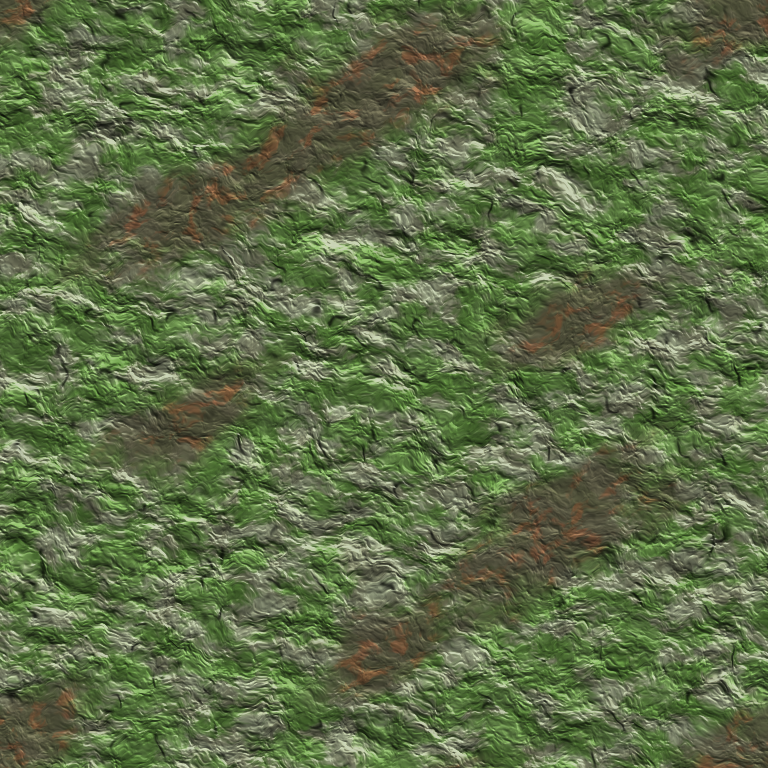
Reproduce this texture procedurally as a Shadertoy shader.

```glsl
const vec3 MOSS_DARK = vec3(0.26, 0.38, 0.17);
const vec3 MOSS_LIGHT = vec3(0.36, 0.48, 0.26);
const vec3 STONE_DARK = vec3(0.37, 0.38, 0.30);
const vec3 STONE_LIGHT = vec3(0.50, 0.53, 0.43);
const vec3 GLINT = vec3(0.80, 0.84, 0.73);
const vec3 SOIL = vec3(0.30, 0.29, 0.22);
const vec3 RUST = vec3(0.43, 0.29, 0.20);
const vec2 LIGHT_DIR = vec2(0.36, 0.93);
const int PATCH_COUNT = 7;

// Hash and gradient noise
float hash(vec2 cell) {
    uvec2 q = uvec2(ivec2(cell)) * uvec2(1597334677u, 3812015801u);
    uint n = (q.x ^ q.y) * 1597334677u;
    n = (n ^ (n >> 15)) * 2246822519u;
    return float((n ^ (n >> 13)) >> 8) / 16777216.0;
}

float corner(vec2 cell, vec2 offset) {
    float angle = 6.2832 * hash(cell);
    return dot(vec2(cos(angle), sin(angle)), offset);
}

float noise(vec2 p) {
    vec2 i = floor(p), f = p - i, e = vec2(1.0, 0.0);
    vec2 u = f * f * f * (f * (f * 6.0 - 15.0) + 10.0);
    float low = mix(corner(i, f), corner(i + e.xy, f - e.xy), u.x);
    float high = mix(corner(i + e.yx, f - e.yx), corner(i + e.xx, f - e.xx), u.x);
    return mix(low, high, u.y);
}

vec2 rotate(vec2 p, float angle) {
    float c = cos(angle), s = sin(angle);
    return vec2(c * p.x + s * p.y, c * p.y - s * p.x);
}

float fbm(vec2 p, int octaves) {
    float sum = 0.0, amp = 1.0;
    for (int i = 0; i < octaves; i++) {
        sum += amp * noise(p);
        p = rotate(p, -0.08) * 2.03 + vec2(17.3, 9.1);
        amp *= 0.6;
    }
    return sum;
}

// Breaks up the layers of the rock without folding them
vec2 warp(vec2 p, float amount) {
    return p + amount * vec2(fbm(p * 9.0 + 3.7, 4), fbm(p * 9.0 + 41.2, 4));
}

// Sharp-ridged layers, stretched sideways with varying tilt
float rockHeight(vec2 p) {
    float sum = 0.0, amp = 0.5, freq = 8.0;
    for (int i = 0; i < 6; i++) {
        float tilt = 0.4 * sin(float(i) * 2.4 + 0.6) - 0.25;
        float n = noise(rotate(p, tilt) * freq * vec2(1.0, 1.55) + float(i) * 23.7);
        sum += amp * (n - 0.8 * abs(n));
        freq *= 1.87;
        amp *= 0.65;
    }
    return sum;
}

float relief(vec2 p, float stepSize) {
    return rockHeight(warp(p, 0.016)) - rockHeight(warp(p + LIGHT_DIR * stepSize, 0.016));
}

// Slanted, ragged patches of bare soil that wrap around the canvas
float soilMask(vec2 uv) {
    float ragged = 0.5 * fbm(rotate(uv, 0.5) * vec2(9.0, 18.0), 5);
    float mask = 0.0;
    for (int i = 0; i < PATCH_COUNT; i++) {
        float k = float(i);
        vec2 center = fract(vec2(0.73, 0.31) + k * vec2(0.7549, 0.5698));
        vec2 d = rotate(fract(uv - center + 0.5) - 0.5, 0.48 + 0.25 * (hash(vec2(k, 5.0)) - 0.5));
        vec2 radius = mix(vec2(0.11, 0.045), vec2(0.21, 0.075), hash(vec2(k, 9.0)));
        mask = max(mask, 1.0 - smoothstep(0.5, 1.3, length(d / radius) + ragged));
    }
    return mask;
}

void mainImage(out vec4 fragColor, in vec2 fragCoord) {
    vec2 uv = fragCoord / iResolution.y;
    vec2 bent = warp(uv, 0.016);
    vec2 layer = rotate(bent, -0.2);
    float slope = relief(uv, 0.002);
    float soil = soilMask(uv);

    // Moss and bare stone
    float cover = fbm(layer * vec2(15.0, 29.0) + 60.0, 5) + 0.35 * noise(uv * 5.0 + 30.0);
    float moss = smoothstep(-0.36, 0.28, cover + 0.03 - 1.8 * slope);
    float tone = smoothstep(-0.5, 0.5, fbm(layer * vec2(20.0, 38.0) + 90.0, 4));
    vec3 mossColor = mix(MOSS_DARK, MOSS_LIGHT, tone);
    vec3 stoneColor = mix(STONE_DARK, STONE_LIGHT, tone);
    vec3 color = mix(stoneColor, mossColor, moss);

    // Rusty clods in the soil
    float clods = smoothstep(0.0, 0.5, fbm(rotate(bent, 0.4) * vec2(24.0, 34.0) + 130.0, 4));
    vec3 soilColor = mix(SOIL, RUST, clods * smoothstep(0.3, 0.9, soil));
    color = mix(color, soilColor, 0.88 * soil);

    // Relief light, rough in some places and calm in others
    float rough = smoothstep(-0.45, 0.5, fbm(layer * vec2(14.0, 22.0) + 250.0, 3));
    float strength = mix(6.5, 15.0, rough) * mix(1.0, 0.6, soil);
    color *= exp2(clamp(slope * strength, -1.5, 0.7));

    // Short dark crevices and pale glints
    float crack = 1.0 - smoothstep(0.0, 0.11, abs(noise(rotate(bent, -0.7) * vec2(22.0, 40.0) + 170.0)));
    float broken = smoothstep(0.1, 0.4, noise(bent * vec2(32.0, 28.0) + 210.0));
    color *= 1.0 - 0.65 * crack * broken * (1.0 - 0.6 * soil);
    float glint = smoothstep(0.03, 0.10, slope) * (1.0 - 0.75 * moss) * (1.0 - soil);
    color = mix(color, GLINT, 0.8 * glint);

    fragColor = vec4(clamp(color, 0.0, 1.0), 1.0);
}
```
